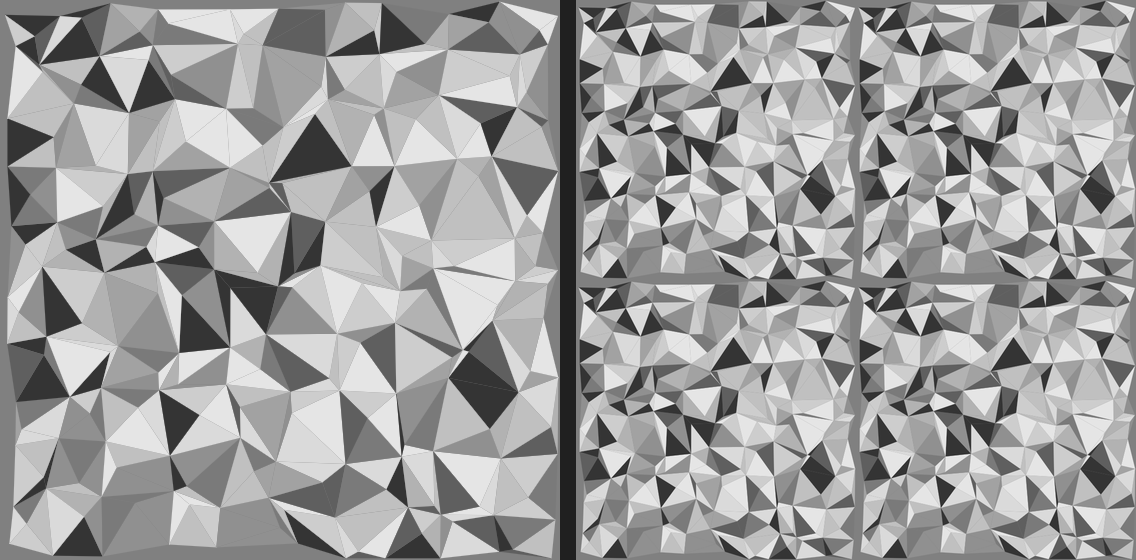
Left, the tile; right, the same tile 2 across and 2 down.
Give the GLSL for this background, as a three.js fragment shader.

```glsl
// Low-poly mesh of flat grey triangles inside a ragged mid-grey margin.
// A jittered grid of quads is fanned into four triangles around an inner point;
// edge vertices fold inward, so the plain margin joins up when tiled.

varying vec2 vUv;

const float CELLS = 10.0;        // quads per side
const float JITTER = 0.32;       // vertex offset, in cells
const float INNER_MARGIN = 0.08; // keeps the inner point off the quad sides
const float SOFTNESS = 0.002;    // edge blend width, in canvas units
const float MARGIN_GREY = 0.5;
const float TONES = 10.0;
const float DARKEST = 0.03;      // linear light
const float BRIGHTEST = 0.79;

vec2 hash2(vec2 p, float seed) {
  vec3 q = fract(vec3(p.xyx + seed) * vec3(0.1031, 0.1030, 0.0973));
  q += dot(q, q.yzx + 33.33);
  return fract((q.xx + q.yz) * q.zy);
}

// Jittered grid vertex, folded back inside the canvas
vec2 meshVertex(vec2 id) {
  vec2 p = (id + (hash2(id, 17.0) * 2.0 - 1.0) * JITTER) / CELLS;
  return clamp(1.0 - abs(1.0 - abs(p)), 0.003, 0.997);
}

// Random point within the quad of a cell
vec2 innerPoint(vec2 cell) {
  vec2 t = mix(vec2(INNER_MARGIN), vec2(1.0 - INNER_MARGIN), hash2(cell, 53.0));
  vec2 low = mix(meshVertex(cell), meshVertex(cell + vec2(1.0, 0.0)), t.x);
  vec2 high = mix(meshVertex(cell + vec2(0.0, 1.0)), meshVertex(cell + 1.0), t.x);
  return mix(low, high, t.y);
}

float cross2(vec2 a, vec2 b) {
  return a.x * b.y - a.y * b.x;
}

float segmentDistance(vec2 p, vec2 a, vec2 b) {
  vec2 ab = b - a;
  float t = clamp(dot(p - a, ab) / max(dot(ab, ab), 1e-8), 0.0, 1.0);
  return length(p - a - ab * t);
}

// Signed distance, positive inside, for either winding
float triangleDistance(vec2 p, vec2 a, vec2 b, vec2 c) {
  float winding = sign(cross2(b - a, c - a));
  float side = winding * min(min(winding * cross2(b - a, p - a) * winding,
                                 winding * cross2(c - b, p - b) * winding),
                             winding * cross2(a - c, p - c) * winding);
  if (winding < 0.0) {
    side = min(min(-cross2(b - a, p - a), -cross2(c - b, p - b)), -cross2(a - c, p - c));
  }
  float d = min(min(segmentDistance(p, a, b), segmentDistance(p, b, c)),
                segmentDistance(p, c, a));
  return side > 0.0 ? d : -d;
}

// One of ten greys, evenly spaced in linear light
float facetTone(vec2 cell, float side) {
  float level = floor(hash2(cell, 91.0 + side * 23.0).x * TONES) / (TONES - 1.0);
  return pow(mix(DARKEST, BRIGHTEST, level), 1.0 / 2.2);
}

// Paints the four facets of one cell over the given grey
float paintCell(float grey, vec2 p, vec2 cell) {
  vec2 centre = innerPoint(cell);
  vec2 corner = vec2(-1.0);
  for (int i = 0; i < 4; i++) {
    vec2 nextCorner = vec2(-corner.y, corner.x);
    vec2 a = meshVertex(cell + 0.5 + 0.5 * corner);
    vec2 b = meshVertex(cell + 0.5 + 0.5 * nextCorner);
    float coverage = clamp(0.5 + triangleDistance(p, a, b, centre) / SOFTNESS, 0.0, 1.0);
    grey = mix(grey, facetTone(cell, float(i)), coverage);
    corner = nextCorner;
  }
  return grey;
}

void main() {
  vec2 home = floor(vUv * CELLS);
  float grey = MARGIN_GREY;
  // Neighbouring quads may reach into this cell
  for (int y = -1; y <= 1; y++) {
    for (int x = -1; x <= 1; x++) {
      vec2 cell = home + vec2(float(x), float(y));
      bool inMesh = all(greaterThanEqual(cell, vec2(0.0))) && all(lessThan(cell, vec2(CELLS)));
      if (inMesh) grey = paintCell(grey, vUv, cell);
    }
  }
  gl_FragColor = vec4(vec3(grey), 1.0);
}
```
